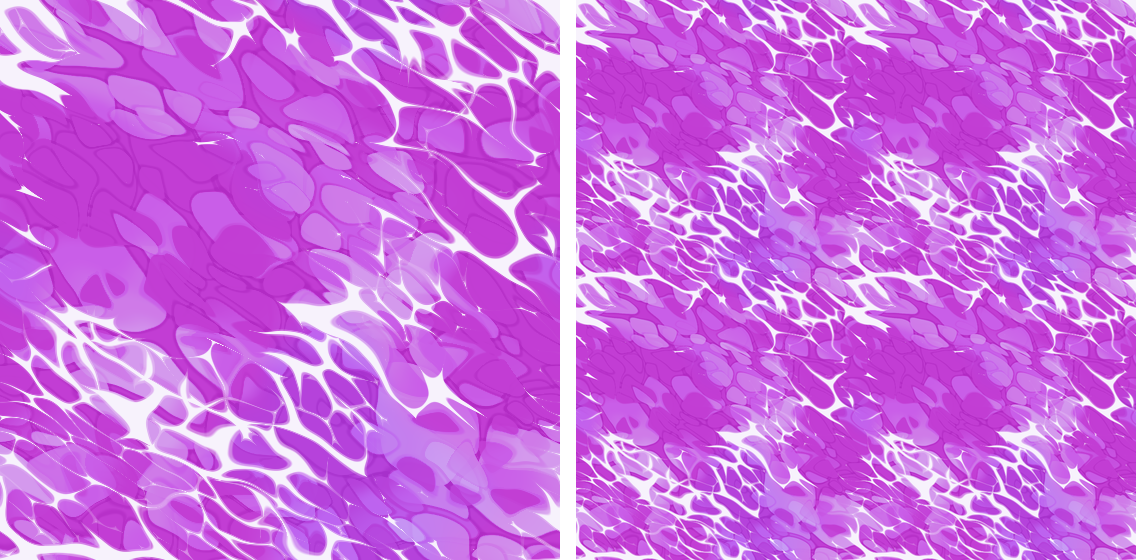
Left, the tile; right, the same tile 2 across and 2 down.
Write a three.js fragment shader that draws this texture.

```glsl
// Painted purple water: flat patches laid over each other under a web of tapering white foam.
// Both are warped, rounded Voronoi cells stretched along a falling diagonal.
// Every lattice is an integer matrix of uv whose cell ids wrap, so the square tiles.
varying vec2 vUv;

#define DEEP vec3(0.70, 0.17, 0.77)
#define BASE vec3(0.76, 0.24, 0.83)
#define ORCHID vec3(0.79, 0.37, 0.91)
#define LILAC vec3(0.81, 0.48, 0.91)
#define PALE vec3(0.83, 0.60, 0.93)
#define HAZE vec3(0.92, 0.80, 0.96)
#define FOAM vec3(0.97, 0.95, 0.99)
#define FOAM_LEVEL -0.0045
#define WARP 0.08
#define ROUNDNESS 10.0
#define SOFTNESS 0.0013

float hash(vec2 p) {
  return fract(sin(dot(p, vec2(127.1, 311.7))) * 43758.5453);
}

// Lattice matrix: "along" counts repeats down the flow, "across" counts them over it.
mat2 lattice(vec2 along, vec2 across) {
  return mat2(along.x, across.x, along.y, across.y);
}

// Same id for all cells that coincide when the canvas repeats.
vec2 wrapCell(vec2 c, mat2 m) {
  float det = m[0].x * m[1].y - m[1].x * m[0].y;
  mat2 adjugate = mat2(m[1].y, -m[0].y, -m[1].x, m[0].x);
  return floor(mod(adjugate * c + 0.5, det));
}

float noise(vec2 uv, mat2 m, float seed) {
  vec2 p = m * uv;
  vec2 c = floor(p);
  vec2 f = p - c;
  f = f * f * f * (f * (f * 6.0 - 15.0) + 10.0);
  float a = hash(wrapCell(c, m) + seed);
  float b = hash(wrapCell(c + vec2(1.0, 0.0), m) + seed);
  float d = hash(wrapCell(c + vec2(0.0, 1.0), m) + seed);
  float e = hash(wrapCell(c + vec2(1.0, 1.0), m) + seed);
  return mix(mix(a, b, f.x), mix(d, e, f.x), f.y);
}

vec2 cellPoint(vec2 c, mat2 m, float seed) {
  vec2 id = wrapCell(c, m) + seed;
  return c + 0.5 + 0.9 * (vec2(hash(id), hash(id + 57.3)) - 0.5);
}

// x: rounded distance to the cell border in canvas units, y: random value of the cell.
vec2 cells(vec2 uv, mat2 m, float seed) {
  vec2 p = m * uv;
  vec2 home = floor(p);
  vec2 nearCell = home;
  vec2 nearest = vec2(9.0);
  for (int j = -1; j <= 1; j++) {
    for (int i = -1; i <= 1; i++) {
      vec2 c = home + vec2(float(i), float(j));
      vec2 r = cellPoint(c, m, seed) - p;
      if (dot(r, r) < dot(nearest, nearest)) {
        nearest = r;
        nearCell = c;
      }
    }
  }
  float sharpness = ROUNDNESS * length(m[1]);
  float sum = 0.0;
  for (int j = -2; j <= 2; j++) {
    for (int i = -2; i <= 2; i++) {
      if (i == 0 && j == 0) continue;
      vec2 r = cellPoint(nearCell + vec2(float(i), float(j)), m, seed) - p;
      vec2 normal = r - nearest;
      sum += exp(-sharpness * dot(0.5 * (r + nearest), normal) / length(normal * m));
    }
  }
  return vec2(-log(sum) / sharpness, hash(wrapCell(nearCell, m) + seed + 19.7));
}

vec2 swirl(vec2 uv, mat2 m, float seed) {
  return vec2(noise(uv, m, seed), noise(uv, m, seed + 31.0)) - 0.5;
}

vec2 warp(vec2 uv, float seed) {
  vec2 bend = swirl(uv, lattice(vec2(3.0, -2.0), vec2(3.0, 5.0)), seed);
  bend += 0.45 * swirl(uv, lattice(vec2(8.0, -6.0), vec2(8.0, 11.0)), seed + 7.0);
  bend += 0.12 * swirl(uv, lattice(vec2(15.0, -11.0), vec2(17.0, 22.0)), seed + 13.0);
  return uv + WARP * bend;
}

// Lay one size of flat patches over the tone, each with a darker rim.
float layPatches(float tone, vec2 uv, mat2 m, float seed, float region, float sparse) {
  vec2 cell = cells(warp(uv, seed), m, seed);
  float shade = 1.5 * max(0.0, 0.9 * fract(cell.y * 7.3) + 0.9 * region - 0.77);
  float inset = 0.001 + 0.010 * fract(cell.y * 23.7);
  float present = step(sparse, cell.y);
  float inside = present * smoothstep(inset - SOFTNESS, inset + SOFTNESS, cell.x);
  float rim = present * smoothstep(inset - 0.007, inset - 0.002, cell.x) - inside;
  return mix(tone, shade, 0.85 * inside) - 0.16 * max(rim, 0.0);
}

vec3 paint(float t) {
  vec3 c = mix(DEEP, BASE, smoothstep(-0.25, 0.0, t));
  c = mix(c, ORCHID, smoothstep(0.04, 0.30, t));
  c = mix(c, LILAC, smoothstep(0.36, 0.62, t));
  return mix(c, PALE, smoothstep(0.68, 0.95, t));
}

void main() {
  mat2 bands = lattice(vec2(3.0, -2.0), vec2(3.0, 4.0));
  vec2 flow = warp(vUv, 3.0);

  // Water patches, from large to small
  float region = noise(flow, lattice(vec2(3.0, -2.0), vec2(2.0, 4.0)), 61.0);
  float tone = layPatches(0.0, vUv, lattice(vec2(4.0, -3.0), vec2(5.0, 7.0)), 11.0, region, 0.0);
  tone = layPatches(tone, vUv, lattice(vec2(6.0, -5.0), vec2(8.0, 11.0)), 23.0, region, 0.35);
  tone = layPatches(tone, vUv, lattice(vec2(9.0, -7.0), vec2(12.0, 17.0)), 37.0, region, 0.55);
  float violet = noise(flow, bands, 83.0);
  vec3 color = paint(tone) + vec3(-0.05, 0.02, 0.03) * smoothstep(0.5, 0.85, violet);

  // Foam: a wide and a fine web whose widths swell, taper and break
  float band = noise(flow, bands, 5.0) - 0.5;
  float stroke = noise(flow, lattice(vec2(5.0, -4.0), vec2(7.0, 9.0)), 71.0) - 0.5;
  float wide = FOAM_LEVEL + 0.020 * band + 0.024 * stroke
    - cells(flow, lattice(vec2(4.0, -3.0), vec2(7.0, 10.0)), 47.0).x;
  float fine = FOAM_LEVEL + 0.014 * band - 0.014 * stroke
    - cells(warp(vUv, 9.0), lattice(vec2(7.0, -5.0), vec2(13.0, 18.0)), 53.0).x;
  float width = max(wide, fine);
  float veil = smoothstep(-0.004, -0.002, width) * smoothstep(-0.1, 0.2, band);
  color = mix(color, HAZE, 0.5 * veil);
  gl_FragColor = vec4(mix(color, FOAM, smoothstep(-SOFTNESS, SOFTNESS, width)), 1.0);
}
```
